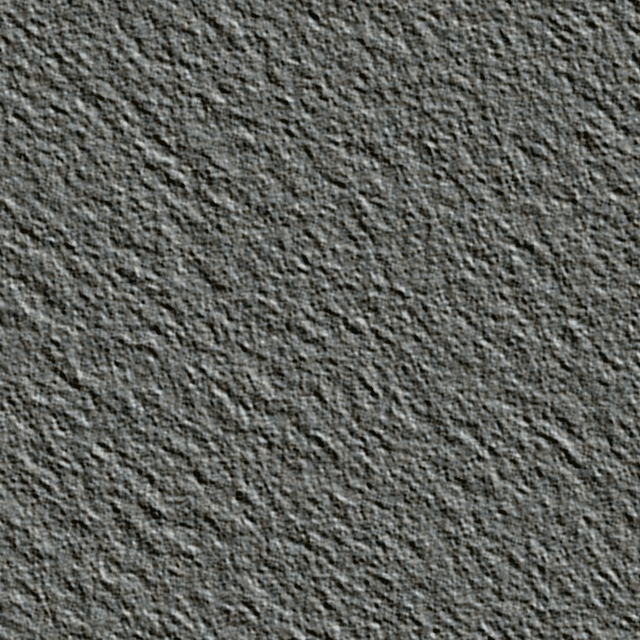
Reproduce this texture procedurally as a three.js fragment shader.

```glsl
// Rough grey stone with slanting ridges and fine grain under a raking light.
varying vec2 vUv;

float hash(vec2 cell) {
  vec3 h = fract(vec3(cell.xyx) * 0.1031);
  h += dot(h, h.yzx + 33.33);
  return fract((h.x + h.y) * h.z);
}

// Smooth value noise, 0 to 1
float noise(vec2 p) {
  vec2 cell = floor(p);
  vec2 f = fract(p);
  f = f * f * (3.0 - 2.0 * f);
  float low = mix(hash(cell), hash(cell + vec2(1.0, 0.0)), f.x);
  float high = mix(hash(cell + vec2(0.0, 1.0)), hash(cell + vec2(1.0, 1.0)), f.x);
  return mix(low, high, f.y);
}

vec2 rotate(vec2 p, float angle) {
  float c = cos(angle);
  float s = sin(angle);
  return vec2(c * p.x - s * p.y, s * p.x + c * p.y);
}

// Height of the stone: long ridges, short lumps, then two sizes of grain
float stoneHeight(vec2 p) {
  vec2 bend = vec2(noise(p * 9.0 + 3.0), noise(p * 9.0 + 47.0)) - 0.5;
  vec2 alongRidge = rotate(p + bend * 0.02, 0.74) + 5.0;
  float strength = mix(0.35, 0.8, noise(p * 7.0 + 21.0));
  float height = strength * noise(alongRidge * vec2(21.0, 54.0));
  height += 0.52 * noise(alongRidge * vec2(55.0, 98.0) + 13.0);
  height += 0.47 * noise(rotate(p, 0.4) * 142.0 + 300.0);
  height += 0.22 * noise(rotate(p, 1.1) * 245.0 + 500.0);
  return height;
}

void main() {
  // Slope towards the light gives the relief shading
  vec2 toLight = vec2(-0.0013, -0.0015);
  float slope = stoneHeight(vUv - toLight) - stoneHeight(vUv + toLight);

  // Shadows fall off further than highlights rise
  float tone = 0.375 + slope * (slope < 0.0 ? 1.1 : 0.96);
  tone = clamp(tone, 0.04, 0.78);

  // Brownish shadows, neutral lights, and faint warm and cool specks
  vec3 shadowTint = vec3(0.005, 0.003, -0.027);
  vec3 lightTint = vec3(-0.005, 0.006, -0.004);
  vec3 colour = tone + mix(shadowTint, lightTint, smoothstep(0.1, 0.55, tone));
  float warmth = noise(vUv * 130.0 + 150.0) - 0.5;
  colour += warmth * vec3(0.03, 0.0, -0.03);

  gl_FragColor = vec4(colour, 1.0);
}
```
